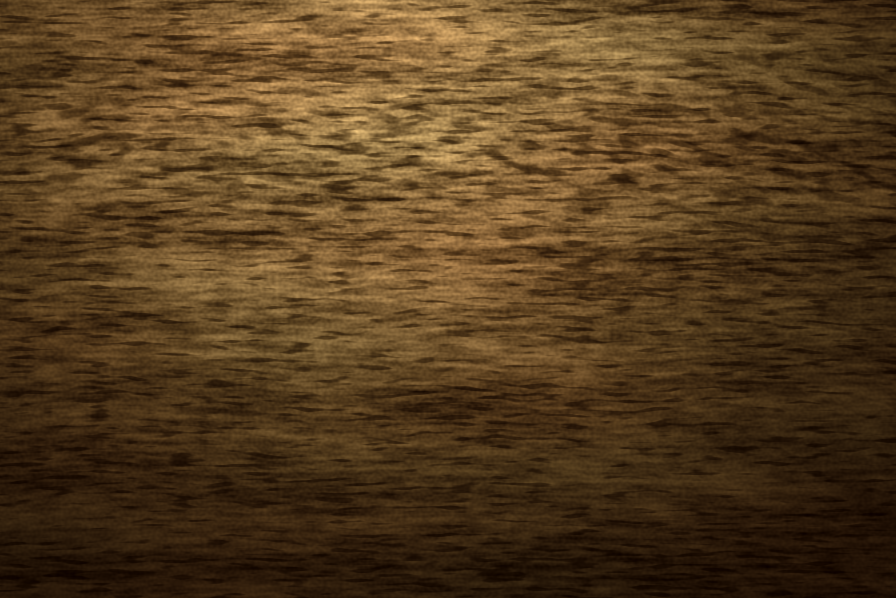
This texture is drawn by a Shadertoy shader. Its source:

```glsl
// Dark brown wood under a soft lamp near the top edge.
// Stretched gradient noise makes bands, fibres, pores and slanted flecks;
// their product with the lamp falloff picks a colour from a brown ramp.

#define LAMP_POS     vec2(0.67, 0.84)
#define LAMP_SIZE    vec2(0.76, 0.58)
#define LAMP_POWER   0.54
#define AMBIENT      0.11
#define BAND_DEPTH   0.34
#define FIBRE_DEPTH  0.36
#define PORE_DEPTH   0.42
#define FLECK_DEPTH  0.40
#define GRAIN_DEPTH  0.22
#define FLECK_HEIGHT 0.75

// Random unit gradient for a lattice cell
vec2 cellGradient(vec2 cell) {
    uvec2 k = uvec2(ivec2(cell) + 4096);
    uint h = k.x * 1597334673u ^ k.y * 3812015801u;
    h = (h ^ (h >> 15u)) * 2246822519u;
    h = (h ^ (h >> 13u)) * 3266489917u;
    float angle = float((h ^ (h >> 16u)) & 65535u) / 65536.0 * 6.28319;
    return vec2(cos(angle), sin(angle));
}

// Gradient noise, about -0.7 to 0.7
float gradientNoise(vec2 p) {
    vec2 i = floor(p), f = p - i;
    vec2 u = f * f * f * (f * (f * 6.0 - 15.0) + 10.0);
    vec2 e = vec2(1.0, 0.0);
    float a = dot(cellGradient(i), f);
    float b = dot(cellGradient(i + e.xy), f - e.xy);
    float c = dot(cellGradient(i + e.yx), f - e.yx);
    float d = dot(cellGradient(i + e.xx), f - e.xx);
    return mix(mix(a, b, u.x), mix(c, d, u.x), u.y);
}

// Streaks along x: each octave is finer and shorter
float streaks(vec2 p, vec2 scale) {
    float sum = 0.0, weight = 1.0;
    for (int i = 0; i < 3; i++) {
        sum += weight * gradientNoise(p * scale + 17.3 * float(i));
        scale *= vec2(2.3, 1.57);
        weight *= 0.85;
    }
    return sum;
}

// Short dark flecks, strongest in one band, with a curved slant
float flecks(vec2 p) {
    float d = (p.y - FLECK_HEIGHT) / 0.11;
    float zone = 0.3 + 0.7 * exp(-d * d);
    float bend = 0.11 * (p.x - 0.45) * (p.x - 0.45);
    vec2 q = vec2(p.x, p.y + bend);
    float n = gradientNoise(q * vec2(15.0, 54.0) + 7.7)
            + 0.6 * gradientNoise(q * vec2(31.0, 97.0) + 41.0);
    return zone * smoothstep(0.0, 0.45, n);
}

// Brown ramp; tone is roughly the red value
vec3 woodColour(float tone) {
    vec3 dark  = vec3(0.13, 0.07, 0.02);
    vec3 mid   = vec3(0.35, 0.25, 0.12);
    vec3 light = vec3(0.63, 0.49, 0.29);
    vec3 low = mix(dark, mid, (tone - dark.r) / (mid.r - dark.r));
    vec3 high = mix(mid, light, (tone - mid.r) / (light.r - mid.r));
    return clamp(tone < mid.r ? low : high, 0.0, 1.0);
}

void mainImage(out vec4 fragColor, in vec2 fragCoord) {
    vec2 p = fragCoord / iResolution.y;

    // Gentle waviness of the grain direction
    vec2 g = p;
    g.y += 0.012 * gradientNoise(p * vec2(2.2, 3.5) + 3.1);
    g.y += 0.003 * gradientNoise(p * vec2(7.0, 12.0) + 9.4);

    // Broad bands, fibres and fine speckle
    float band = gradientNoise(g * vec2(1.3, 11.0) + 21.0)
               + 0.6 * gradientNoise(g * vec2(4.5, 27.0) + 5.0);
    float fibre = streaks(g, vec2(6.0, 68.0));
    float grain = gradientNoise(p * vec2(150.0, 190.0) + 60.0);

    // Thin pores, denser in the darker bands
    float poreNoise = gradientNoise(g * vec2(15.0, 125.0) + 80.0)
                    + 0.5 * gradientNoise(g * vec2(34.0, 165.0) + 33.0);
    float pore = smoothstep(0.08, 0.48, poreNoise - 0.25 * band);

    // Lamp falloff
    vec2 away = (p - LAMP_POS) / LAMP_SIZE;
    float lamp = AMBIENT + LAMP_POWER * exp(-dot(away, away));

    float tone = lamp * (1.0 + BAND_DEPTH * band + FIBRE_DEPTH * fibre
                             + GRAIN_DEPTH * grain);
    tone *= (1.0 - PORE_DEPTH * pore) * (1.0 - FLECK_DEPTH * flecks(g));

    // Slight drift between reddish and olive brown
    float warmth = gradientNoise(g * vec2(1.7, 6.0) + 52.0);
    vec3 colour = woodColour(tone) * (1.0 + warmth * vec3(0.05, -0.04, -0.06));
    fragColor = vec4(colour, 1.0);
}
```
